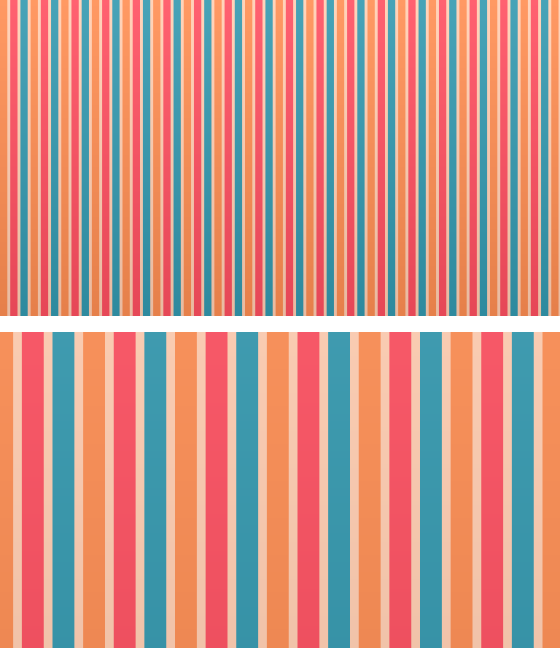
Top, the full canvas; bottom, a detail of the centre.
Give the GLSL for this pattern, as a Shadertoy shader.

```glsl
// Vertical orange, pink and teal stripes on cream, shaded from light top to darker base.
#define PITCH (14.0 / 768.0)       // stripe spacing, in canvas widths
#define STRIPE_FILL (10.0 / 14.0)  // coloured share of each pitch
#define SHADE 0.10                 // brightness difference, top to bottom
#define ORANGE vec3(0.95, 0.55, 0.34)
#define PINK vec3(0.95, 0.33, 0.39)
#define TEAL vec3(0.23, 0.59, 0.67)
#define CREAM vec3(0.96, 0.78, 0.68)

// Colours cycle every three stripes.
vec3 stripeColor(float index) {
    float k = mod(index, 3.0);
    return k < 0.5 ? ORANGE : (k < 1.5 ? PINK : TEAL);
}

// Share of a pixel covered by the stripe that starts at each cell's left edge.
float stripeCoverage(float cellX, float pixel) {
    float left = max(cellX - 0.5 * pixel, 0.0);
    float right = min(cellX + 0.5 * pixel, STRIPE_FILL);
    return clamp((right - left) / pixel, 0.0, 1.0);
}

void mainImage(out vec4 fragColor, in vec2 fragCoord) {
    vec2 uv = fragCoord / iResolution.xy;
    float x = uv.x / PITCH;
    float pixel = 1.0 / (PITCH * iResolution.x);
    float index = floor(x);

    // Blend this stripe, and the next one where it enters the pixel.
    float here = stripeCoverage(x - index, pixel);
    float next = stripeCoverage(x - index - 1.0, pixel);
    vec3 color = CREAM * (1.0 - here - next)
               + stripeColor(index) * here
               + stripeColor(index + 1.0) * next;

    // Vertical shading
    color += SHADE * (uv.y - 0.5);
    fragColor = vec4(clamp(color, 0.0, 1.0), 1.0);
}
```
